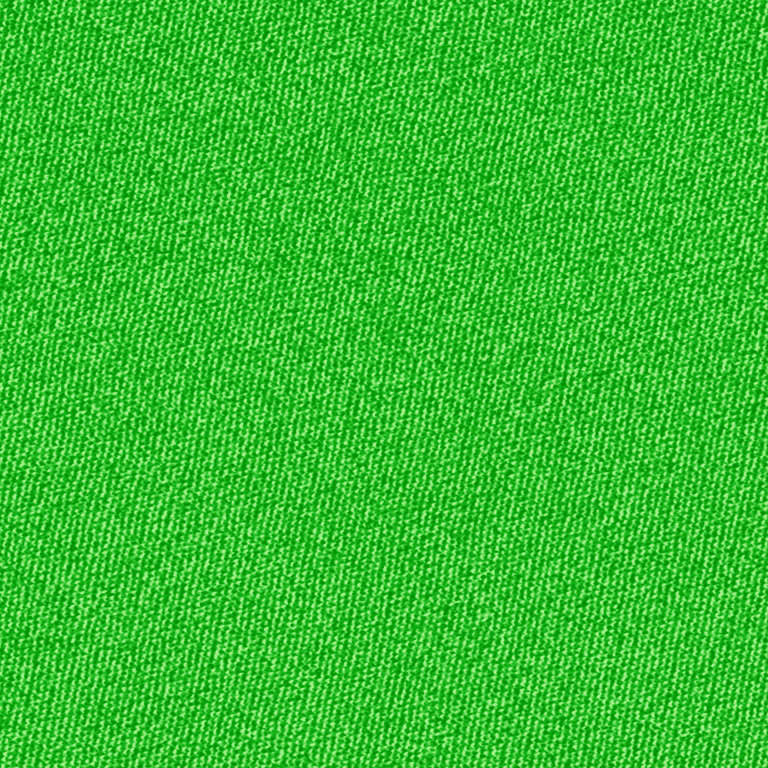
This texture is drawn by a WebGL 2 fragment shader. Its source:

```glsl
#version 300 es
precision highp float;
// Fine green knitted cloth: tilted columns of small, slanted glossy stitches.

uniform vec2 u_resolution;
out vec4 fragColor;

// Integer hash giving two values in 0..1
vec2 hash2(vec2 cell) {
    uvec2 q = uvec2(ivec2(cell) + 4096);
    q = q * 1664525u + 1013904223u;
    q.x += q.y * 1664525u;
    q.y += q.x * 1664525u;
    q ^= q >> 16u;
    q.x += q.y * 1664525u;
    q.y += q.x * 1664525u;
    q ^= q >> 16u;
    return vec2(q & 65535u) / 65535.0;
}

float valueNoise(vec2 p) {
    vec2 cell = floor(p), f = fract(p);
    f = f * f * (3.0 - 2.0 * f);
    float low = mix(hash2(cell).x, hash2(cell + vec2(1, 0)).x, f.x);
    float high = mix(hash2(cell + vec2(0, 1)).x, hash2(cell + vec2(1, 1)).x, f.x);
    return mix(low, high, f.y);
}

mat2 rotation(float angle) {
    float c = cos(angle), s = sin(angle);
    return mat2(c, s, -s, c);
}

// Soft elongated highlight lying along the given angle
float strand(vec2 d, float angle, vec2 radius) {
    vec2 q = (rotation(-angle) * d) / radius;
    return exp(-0.5 * dot(q, q));
}

// Sum of the yarn loops around a point; one loop per unit cell
float stitches(vec2 p) {
    float light = 0.0;
    float column = floor(p.x);
    for (int i = -1; i <= 1; i++) {
        float x = column + float(i);
        float drop = 0.5 * x + 0.2 * hash2(vec2(x, 913.0)).x;
        float row = floor(p.y - drop);
        for (int j = -1; j <= 1; j++) {
            vec2 id = vec2(x, row + float(j));
            vec2 rnd = hash2(id), vary = hash2(id + 517.0);
            vec2 d = p - id - vec2(0.5, 0.5 + drop) - 0.24 * (rnd - 0.5);
            float slant = 1.0 + 0.8 * (vary.x - 0.5);
            light += (0.7 + 0.6 * vary.y) * strand(d, slant, vec2(0.29, 0.16));
            light += (0.3 + 0.5 * rnd.x) * strand(d - vec2(0.16, -0.38), -0.7, vec2(0.22, 0.14));
        }
    }
    return light;
}

// Green ramp from shaded gaps to pale highlights
vec3 yarnColour(float t) {
    vec3 c = mix(vec3(0.01, 0.54, 0.01), vec3(0.05, 0.65, 0.06), clamp((t - 0.03) / 0.19, 0.0, 1.0));
    c = mix(c, vec3(0.13, 0.73, 0.13), clamp((t - 0.22) / 0.25, 0.0, 1.0));
    c = mix(c, vec3(0.30, 0.82, 0.27), clamp((t - 0.47) / 0.25, 0.0, 1.0));
    c = mix(c, vec3(0.46, 0.87, 0.39), clamp((t - 0.72) / 0.17, 0.0, 1.0));
    return mix(c, vec3(0.64, 0.93, 0.55), clamp((t - 0.89) / 0.09, 0.0, 1.0));
}

void main() {
    vec2 uv = gl_FragCoord.xy / min(u_resolution.x, u_resolution.y);

    // Tilted weave grid with a slight drift of the threads
    vec2 cloth = rotation(0.2) * uv;
    vec2 drift = vec2(valueNoise(cloth * 9.0), valueNoise(cloth * 9.0 + 40.0)) - 0.5;
    vec2 p = cloth * vec2(108.0, 124.0) + 0.6 * drift;

    float light = stitches(p);

    // Fine fibres and broad uneven sheen
    light += 0.65 * (valueNoise(rotation(-0.7) * p * vec2(2.7, 3.3) + 70.0) - 0.5);
    light += 0.03 * (valueNoise(cloth * vec2(5.0, 14.0) + 20.0) - 0.5);
    light += 0.05 * (0.5 - uv.y);

    // Spread the light evenly over the ramp
    float tone = 1.0 / (1.0 + exp(-5.0 * (light - 0.38)));
    fragColor = vec4(yarnColour(tone), 1.0);
}
```
